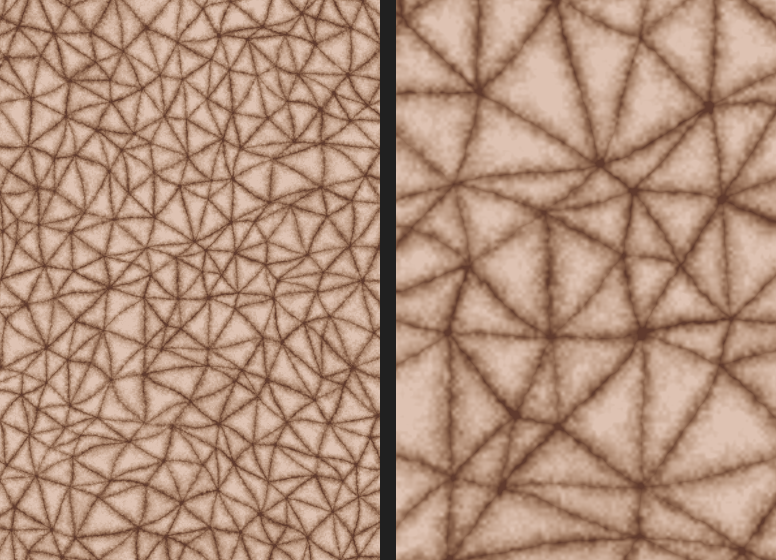
Left: the whole. Right: its middle third, enlarged.
Write a WebGL 1 fragment shader that draws this pattern.

```glsl
precision highp float;
// Pencil-shaded mesh of irregular, softly pillowed triangles in warm browns.

uniform vec2 u_resolution;

float hash(vec2 p) {
  vec3 q = fract(p.xyx * vec3(0.1031, 0.1030, 0.0973));
  q += dot(q, q.yzx + 33.33);
  return fract((q.x + q.y) * q.z);
}

float noise(vec2 p) {
  vec2 i = floor(p), f = fract(p);
  f = f * f * (3.0 - 2.0 * f);
  return mix(mix(hash(i), hash(i + vec2(1.0, 0.0)), f.x),
             mix(hash(i + vec2(0.0, 1.0)), hash(i + 1.0), f.x), f.y);
}

vec2 noise2(vec2 p) {
  return vec2(noise(p), noise(p + vec2(37.2, 81.7))) - 0.5;
}

// Jittered lattice point
vec2 vertex(vec2 cell) {
  return cell + 0.62 * (vec2(hash(cell + 40.0), hash(cell + 113.0)) - 0.5);
}

float segmentDistance(vec2 p, vec2 a, vec2 b) {
  vec2 ab = b - a;
  return length(p - a - ab * clamp(dot(p - a, ab) / dot(ab, ab), 0.0, 1.0));
}

// Shade at distance d from an edge, to the fourth power for a soft maximum
float edgeShade(float d, float pressure) {
  return pow((0.82 + 0.36 * pressure) * exp(-d / 0.122), 4.0);
}

void main() {
  vec2 uv = gl_FragCoord.xy / u_resolution.y;

  // Turned lattice, bent so that sizes vary and edges curve
  vec2 p = mat2(0.88, 0.47, -0.47, 0.88) * uv * 17.6 + 60.0;
  p += 0.9 * noise2(p * 0.28) + 0.24 * noise2(p * 1.1 + 9.0);

  // Pencil grain: fine tooth, coarser clumps and slanted strokes
  float tooth = noise(uv * 430.0) - 0.5;
  float clumps = noise(uv * 230.0 + 50.0) - 0.5;
  float strokes = noise(mat2(0.8, 0.6, -0.6, 0.8) * uv * vec2(120.0, 170.0)) - 0.5;
  float grain = 0.7 * tooth + 0.55 * clumps + 0.35 * strokes;
  p += 0.03 * noise2(uv * 260.0);

  // Each lattice quad gives two sides and its shorter diagonal
  float shadeSum = 0.0;
  float nearest = 1.0;
  vec2 home = floor(p);
  for (int j = -1; j <= 2; j++) {
    for (int i = -1; i <= 2; i++) {
      vec2 cell = home + vec2(float(i), float(j));
      vec2 a = vertex(cell);
      vec2 b = vertex(cell + vec2(1.0, 0.0));
      vec2 c = vertex(cell + vec2(0.0, 1.0));
      vec2 d = vertex(cell + 1.0);
      float side = segmentDistance(p, a, b);
      float rise = segmentDistance(p, a, c);
      float diagonal = distance(a, d) < distance(b, c)
        ? segmentDistance(p, a, d) : segmentDistance(p, b, c);
      shadeSum += edgeShade(side, hash(cell + 7.0));
      shadeSum += edgeShade(rise, hash(cell + 19.0));
      shadeSum += edgeShade(diagonal, hash(cell + 31.0));
      nearest = min(nearest, min(side, min(rise, diagonal)));
    }
  }
  float shade = pow(shadeSum, 0.25);

  // Soft shading, drawn line and grain that is strongest in the shade
  float tone = 1.08 - 0.78 * shade;
  tone -= (0.03 + 0.14 * noise(p * 1.7)) * exp(-pow(nearest / 0.035, 2.0));
  tone += grain * mix(0.2, 0.4, smoothstep(0.25, 0.65, shade));
  tone += 0.16 * (noise(p * 3.5) - 0.5) + 0.12 * (noise(uv * 5.0) - 0.5);
  tone = clamp(tone, -0.04, 1.02);

  // Ramp from umber to blush, warmer in the middle
  vec3 umber = vec3(0.40, 0.25, 0.19);
  vec3 blush = vec3(0.86, 0.75, 0.685);
  vec3 warmth = tone * (1.0 - tone) * vec3(0.0, 0.08, 0.22);
  gl_FragColor = vec4(mix(umber, blush, tone) - warmth, 1.0);
}
```
